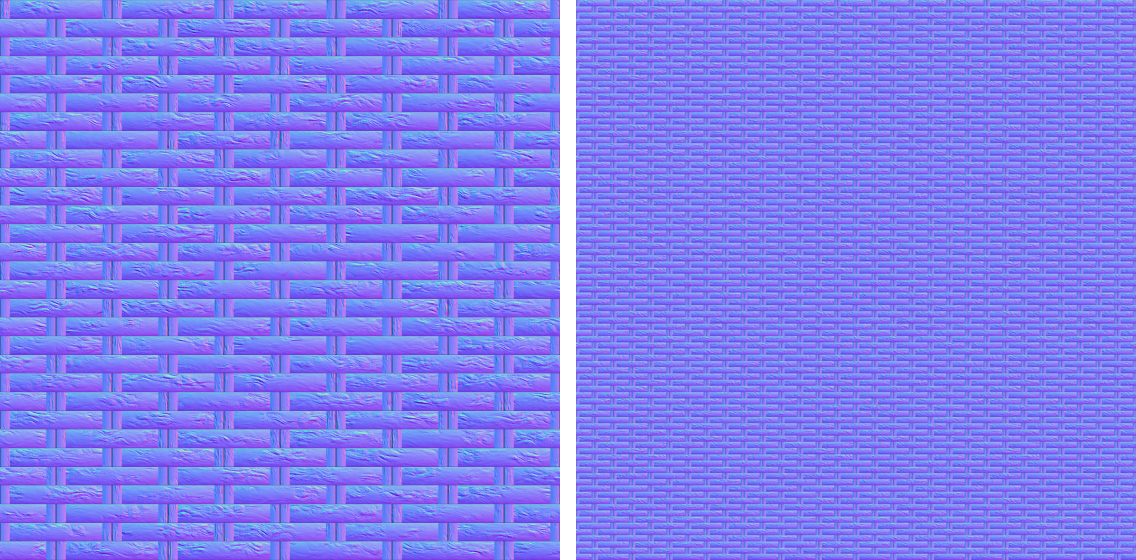
Left, the tile; right, the same tile 3 across and 3 down.
Reproduce this texture map procedurally as a three.js fragment shader.

```glsl
// Normal map of a wicker weave: 30 rows of flat strips, 5 per row and shifted by half
// a strip on alternate rows, with pairs of round upright stakes showing between them.
// Profiles give the broad slopes; creased noise, seeded per strip, adds the bark.
varying vec2 vUv;

float hash(vec2 p) {
  vec3 q = fract(vec3(p.xyx) * vec3(0.1031, 0.1030, 0.0973));
  q += dot(q, q.yzx + 33.33);
  return fract((q.x + q.y) * q.z);
}

float noise(vec2 p) {
  vec2 i = floor(p), f = fract(p);
  f = f * f * (3.0 - 2.0 * f);
  return mix(mix(hash(i), hash(i + vec2(1.0, 0.0)), f.x),
             mix(hash(i + vec2(0.0, 1.0)), hash(i + 1.0), f.x), f.y);
}

// Warped, creased height of flaking bark, drawn out along the strip
float barkHeight(vec2 p) {
  p.y += 0.35 * noise(p * vec2(1.3, 2.0) + 7.0) + 0.12 * p.x;
  vec2 q = p * vec2(1.7, 4.5);
  float sum = 0.0, amp = 0.5;
  for (int i = 0; i < 3; i++) {
    sum += amp * abs(2.0 * noise(q) - 1.0);
    q = q * 2.03 + vec2(17.3, 9.1);
    amp *= 0.55;
  }
  return sum;
}

// Fine lengthwise cracks of a stake
float crackHeight(vec2 p) {
  return abs(noise(p * vec2(11.0, 1.6)) - 0.5) + 0.3 * noise(p * vec2(20.0, 7.0));
}

vec2 barkSlope(vec2 p) {
  vec2 e = vec2(0.035, 0.0);
  return vec2(barkHeight(p + e.xy) - barkHeight(p - e.xy),
              barkHeight(p + e.yx) - barkHeight(p - e.yx)) / (2.0 * e.x);
}

vec2 crackSlope(vec2 p) {
  vec2 e = vec2(0.03, 0.0);
  return vec2(crackHeight(p + e.xy) - crackHeight(p - e.xy),
              crackHeight(p + e.yx) - crackHeight(p - e.yx)) / (2.0 * e.x);
}

// Flat strip: u runs -1..1 along it, v 0..1 up, p is in row heights
vec2 stripNormal(float u, float v, vec2 p, vec2 id) {
  float t = 2.0 * v - 1.0;
  vec2 seed = 40.0 * vec2(hash(id + 3.0), hash(id + 61.0)) + 20.0;
  vec2 n = vec2(0.17 * u, 0.43 * t + 0.28 * pow(abs(t), 14.0) * sign(t));
  n.y += 0.05 * (hash(id + 11.0) - 0.5) - 0.02;
  float patches = smoothstep(0.25, 0.65, noise(p * vec2(0.9, 1.8) + seed.yx));
  float band = smoothstep(0.06, 0.45, v) * (1.0 - smoothstep(0.88, 1.0, v));
  return n - barkSlope(p + seed) * (0.02 + 0.10 * patches * band);
}

// Two round stakes side by side: a runs -1..1 across the pair
vec2 stakeNormal(float a, vec2 p, vec2 id) {
  float k = 2.0 * fract(a) - 1.0;
  vec2 seed = 40.0 * vec2(hash(id + 23.0), hash(id + 87.0)) + 20.0;
  float wear = smoothstep(0.45, 0.8, noise(p * vec2(3.0, 1.5) + seed.yx));
  vec2 n = vec2(0.36 * k + 0.14 * pow(k, 5.0) + 0.14 * a, 0.0);
  return n - crackSlope(p + seed) * (0.012 + 0.08 * wear);
}

void main() {
  // Weave layout; gaps between strips sit at whole values of x
  vec2 grid = vUv * vec2(5.0, 30.0);
  float row = floor(grid.y), v = fract(grid.y);
  float x = grid.x + 0.5 * (1.0 - mod(row, 2.0));
  float along = fract(x) - 0.5;
  float across = fract(x + 0.5) - 0.5;
  vec2 stripId = vec2(mod(floor(x), 5.0), mod(row, 30.0));
  vec2 stakeId = vec2(mod(floor(x + 0.5), 5.0), mod(row, 30.0));

  // Broad shapes
  float a = clamp(across / 0.086, -1.0, 1.0);
  vec2 strip = stripNormal(along / 0.414, v, vec2(along * 6.0, v), stripId);
  vec2 stake = stakeNormal(a, vec2(across * 6.0, v), stakeId);
  float inStrip = smoothstep(0.081, 0.091, abs(across));
  vec2 n = mix(stake, strip, inStrip);

  // Soft joints between rows, and the crevice within a pair of stakes
  float joint = smoothstep(0.0, 0.05, min(v, 1.0 - v));
  float crevice = (1.0 - smoothstep(0.03, 0.13, abs(a))) * (1.0 - inStrip);
  n *= mix(0.55, 1.0, joint);
  n *= min(1.0, 0.88 / max(length(n), 0.001));
  vec3 normal = vec3(n, sqrt(1.0 - dot(n, n)));
  vec3 color = 0.5 + vec3(0.5, 0.5, 0.48) * normal;
  color *= mix(0.86, 1.0, joint) * (1.0 - 0.3 * crevice);
  gl_FragColor = vec4(color, 1.0);
}
```
